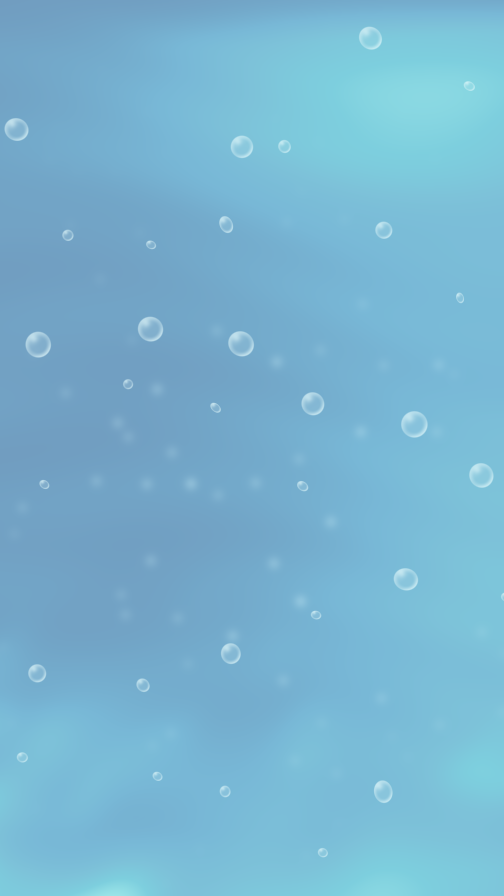
Give the GLSL for this background, as a WebGL 1 fragment shader.

```glsl
precision highp float;
// Sunlit blue water with soft caustic light, blurred motes and small glassy bubbles.

#define DEEP vec3(0.44, 0.60, 0.74)
#define DUSK vec3(0.45, 0.66, 0.79)
#define WATER vec3(0.47, 0.72, 0.84)
#define CLEAR vec3(0.49, 0.76, 0.85)
#define AQUA vec3(0.49, 0.81, 0.87)
#define GLINT vec3(0.61, 0.90, 0.91)
#define BUBBLE_CELL 0.098
#define BUBBLE_MIN 0.0055
#define BUBBLE_MAX 0.0150
#define BUBBLE_DENSITY 0.60
#define MOTE_CELL 0.045
#define CAUSTIC_CELL 0.13

uniform vec2 u_resolution;

vec2 hash2(vec2 cell) {
  vec2 s = vec2(dot(cell, vec2(127.1, 311.7)), dot(cell, vec2(269.5, 183.3)));
  return fract(sin(s) * 43758.55);
}

mat2 rotation(float angle) {
  float c = cos(angle), s = sin(angle);
  return mat2(c, s, -s, c);
}

float glow(vec2 p, vec2 center, vec2 radius) {
  vec2 d = (p - center) / radius;
  return exp(-dot(d, d));
}

// Cellular field of soft round spots; p and radius are in cell units
float softSpots(vec2 p, float radius, float density, float seed) {
  vec2 base = floor(p);
  float sum = 0.0;
  for (int j = -1; j <= 1; j++) {
    for (int i = -1; i <= 1; i++) {
      vec2 cell = base + vec2(float(i), float(j));
      vec2 traits = hash2(cell + seed + 41.0);
      float strength = step(traits.x, density) * mix(0.3, 1.0, traits.y);
      sum += strength * glow(p, cell + hash2(cell + seed), vec2(radius));
    }
  }
  return sum;
}

// Colour ramp from shaded to brightly lit water
vec3 waterColor(float light) {
  float t = light * 4.0;
  vec3 color = mix(DEEP, DUSK, clamp(t, 0.0, 1.0));
  color = mix(color, WATER, clamp(t - 1.0, 0.0, 1.0));
  color = mix(color, CLEAR, clamp(t - 2.0, 0.0, 1.0));
  color = mix(color, AQUA, clamp(t - 3.0, 0.0, 1.0));
  return mix(color, GLINT, clamp(t - 4.0, 0.0, 1.0));
}

float causticLight(vec2 p) {
  vec2 q = rotation(-0.45) * p * vec2(0.85, 1.2);
  q += 0.012 * sin(q.yx * 31.0);
  return 0.65 * softSpots(q / CAUSTIC_CELL, 0.5, 0.6, 3.0)
       + 0.30 * softSpots(q / (CAUSTIC_CELL * 0.5), 0.5, 0.5, 17.0);
}

float waterLight(vec2 uv, vec2 p) {
  float light = 0.12 + 0.42 * smoothstep(0.2, 1.0, uv.x);
  light += 0.64 * glow(uv, vec2(0.70, 0.89), vec2(0.50, 0.13));
  light += 0.25 * glow(uv, vec2(1.0, 0.38), vec2(0.25, 0.15));

  // Faint drifting streaks
  float warp = sin(p.x * 9.0 + p.y * 5.0);
  light += 0.03 * sin(p.y * 34.0 - p.x * 6.0 + warp);
  light += 0.02 * sin(p.y * 71.0 + p.x * 11.0 + 2.0 * warp);

  // Shaded surface above, caustics below
  light *= 1.0 - 0.7 * smoothstep(0.93 + 0.03 * uv.x, 1.01, uv.y);
  float leftward = 1.0 - 0.6 * uv.x;
  float depth = 1.0 - smoothstep(0.08, 0.40, uv.y);
  light += depth * leftward * (0.25 + causticLight(p));
  return light + 0.35 * leftward * (1.0 - smoothstep(0.0, 0.08, uv.y));
}

// White coverage of one jittered bubble per occupied cell
float bubbleAlpha(vec2 p) {
  vec2 cell = floor(p / BUBBLE_CELL);
  vec2 traits = hash2(cell + 7.0);
  vec2 form = hash2(cell + 23.0);
  vec2 center = (cell + 0.5 + 0.66 * (hash2(cell + 59.0) - 0.5)) * BUBBLE_CELL;
  float size = mix(BUBBLE_MIN, BUBBLE_MAX, traits.y * traits.y);
  vec2 d = (p - center) / size;
  vec2 q = rotation(0.8 + 1.2 * (form.y - 0.5)) * d;
  q.y /= mix(1.0, 0.65, form.x * form.x);
  float r = length(q);
  float blur = 0.9 / (u_resolution.y * size);
  float inside = 1.0 - smoothstep(1.0 - blur, 1.0 + blur, r);

  // Rim, a broad sheen and two opposite reflections
  float side = dot(d, vec2(-0.64, 0.77));
  float rim = smoothstep(0.55, 1.0, r);
  float sheen = 0.16 * smoothstep(-0.1, 0.7, side);
  float reflections = 0.35 * glow(d, vec2(-0.35, 0.48), vec2(0.32))
                    + 0.30 * rim * smoothstep(0.2, 0.9, -side);
  float alpha = 0.14 + 0.28 * rim + sheen + reflections;
  return inside * alpha * step(traits.x, BUBBLE_DENSITY);
}

void main() {
  vec2 uv = gl_FragCoord.xy / u_resolution;
  vec2 p = gl_FragCoord.xy / u_resolution.y;
  vec3 color = waterColor(waterLight(uv, p));

  float moteArea = glow(uv, vec2(0.58, 0.44), vec2(0.50, 0.26));
  float motes = softSpots(p / MOTE_CELL, 0.17, 0.32, 71.0);
  color = mix(color, vec3(0.75, 0.90, 0.95), 0.42 * min(motes, 1.0) * moteArea);
  color = mix(color, vec3(0.88, 0.97, 0.98), min(bubbleAlpha(p), 0.9));
  gl_FragColor = vec4(color, 1.0);
}
```
